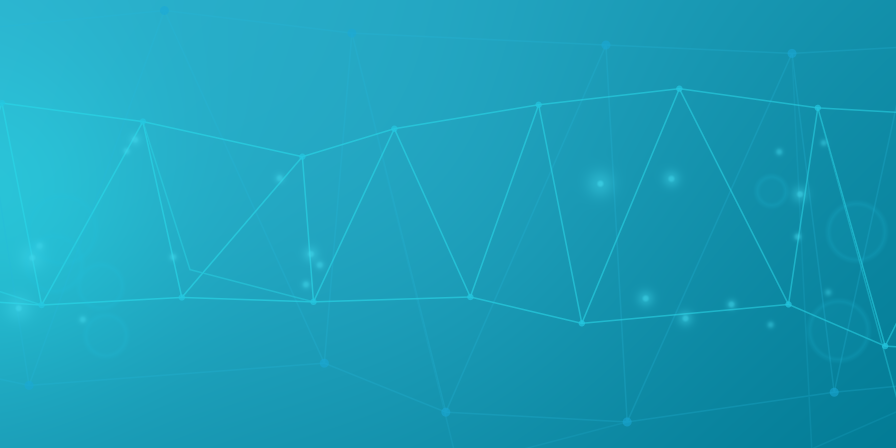
This background is drawn by a Shadertoy shader. Its source:

```glsl
// Teal gradient crossed by a web of thin lines, joints, soft sparkles and faint rings

float hash(float n) {
    return fract(sin(n * 12.9898) * 43758.5453);
}

vec2 hash2(float n) {
    return vec2(hash(n), hash(n + 57.3));
}

// Antialiased coverage for a signed distance
float cover(float d) {
    return clamp(0.5 - d * iResolution.y, 0.0, 1.0);
}

float stroke(vec2 p, vec2 a, vec2 b, float halfWidth) {
    vec2 ab = b - a;
    float t = clamp(dot(p - a, ab) / dot(ab, ab), 0.0, 1.0);
    return cover(length(p - a - ab * t) - halfWidth);
}

// Jittered joint number i of a row at the given height
vec2 joint(float i, float height, float spacing, vec2 jitter, float seed) {
    return vec2(i * spacing, height) + (hash2(i + seed) - 0.5) * jitter;
}

// Strip of triangles between an upper and a lower row: x = lines, y = joints
vec2 web(vec2 p, vec2 rows, float spacing, vec2 jitter, float radius, float seed) {
    vec2 ink = vec2(0.0);
    for (float i = -2.0; i < 9.0; i++) {
        vec2 a = joint(i, rows.x, spacing, jitter, seed);
        vec2 aNext = joint(i + 1.0, rows.x, spacing, jitter, seed);
        vec2 b = joint(i + 0.4, rows.y, spacing, jitter, seed + 20.0);
        vec2 bNext = joint(i + 1.4, rows.y, spacing, jitter, seed + 20.0);
        float w = 0.0017;
        float line = max(stroke(p, a, aNext, w), stroke(p, b, bNext, w));
        line = max(line, max(stroke(p, a, b, w), stroke(p, b, aNext, w)));

        // Extra strands fan out beside some of the edges
        vec2 stray = b + (hash2(i + seed + 40.0) - 0.5) * vec2(0.12, 0.3);
        float strand = max(stroke(p, a, stray, w), stroke(p, stray, bNext, w));
        line = max(line, strand * 0.7 * step(0.5, hash(i + seed + 60.0)));

        float dots = max(cover(length(p - a) - radius), cover(length(p - b) - radius));
        ink = max(ink, vec2(line, dots));
    }
    return ink;
}

void mainImage(out vec4 fragColor, in vec2 fragCoord) {
    vec2 p = fragCoord / iResolution.y;
    float u = fragCoord.x / iResolution.x;

    // Gradient: dark lower right corner, brighter centre, glow at the left edge
    vec2 c = p - vec2(0.9, 0.55);
    float shade = 0.58 * u + 0.38 * (1.0 - p.y) - 0.02 - 0.22 * exp(-2.5 * dot(c, c));
    vec3 color = mix(vec3(0.16, 0.68, 0.79), vec3(0.0, 0.47, 0.57), shade);
    vec2 g = p - vec2(0.0, 0.52);
    color += vec3(0.02, 0.11, 0.08) * exp(-6.5 * dot(g, g));

    // Faint wide web behind, then the bright one
    vec2 far = web(p, vec2(0.88, 0.13), 0.42, vec2(0.3, 0.2), 0.010, 7.0);
    color = mix(color, vec3(0.14, 0.72, 0.86), 0.24 * far.x);
    color = mix(color, vec3(0.10, 0.66, 0.84), 0.55 * far.y);
    vec2 near = web(p, vec2(0.72, 0.27), 0.31, vec2(0.19, 0.17), 0.007, 3.0);
    float fade = mix(0.72, 0.55, u);
    color = mix(color, vec3(0.16, 0.83, 0.90), fade * near.x);
    color = mix(color, vec3(0.14, 0.78, 0.88), 0.7 * near.y);

    // Sparkles gather in a left and a right group
    for (float i = 0.0; i < 22.0; i++) {
        vec2 h = hash2(i + 100.0);
        float right = mod(i, 2.0);
        vec2 center = vec2(mix(0.02, 1.28, right) + 0.7 * h.x, 0.27 + 0.43 * h.y);
        float size = hash(i + 130.0);
        float d = length(p - center);
        float r = mix(0.008, 0.030, size * size * size);
        float light = 0.42 * exp(-d * d / (r * r));
        light += 0.35 * size * smoothstep(0.010, 0.003, d);
        color = mix(color, vec3(0.25, 0.84, 0.92), light);
    }

    // Barely visible rings
    for (float i = 0.0; i < 7.0; i++) {
        vec2 h = hash2(i + 170.0);
        vec2 center = vec2(mod(i, 2.0) * 1.65 + 0.32 * h.x, 0.22 + 0.48 * h.y);
        float r = mix(0.025, 0.085, hash(i + 190.0));
        float d = length(p - center) - r;
        float rim = 0.13 * smoothstep(0.010, 0.0, abs(d)) + 0.05 * cover(d);
        color = mix(color, vec3(0.12, 0.76, 0.88), rim);
    }

    fragColor = vec4(color, 1.0);
}
```
